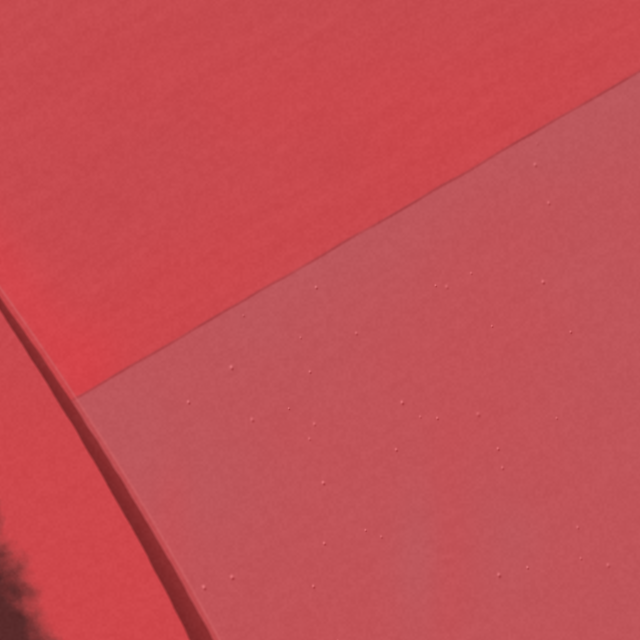
Write a Shadertoy shader that draws this texture.

```glsl
// Red painted metal panels with a diagonal seam, a dark groove and scattered paint specks.

float hash(vec2 p) {
    vec3 q = fract(vec3(p.xyx) * 0.1031);
    q += dot(q, q.yzx + 33.33);
    return fract((q.x + q.y) * q.z);
}

float noise(vec2 p) {
    vec2 i = floor(p), f = fract(p);
    f = f * f * (3.0 - 2.0 * f);
    return mix(mix(hash(i), hash(i + vec2(1, 0)), f.x),
               mix(hash(i + vec2(0, 1)), hash(i + vec2(1, 1)), f.x), f.y);
}

float fbm(vec2 p) {
    float sum = 0.0, amp = 0.5;
    for (int i = 0; i < 4; i++) {
        sum += amp * noise(p);
        p = mat2(1.6, 1.2, -1.2, 1.6) * p + 7.3;
        amp *= 0.5;
    }
    return sum;
}

float blob(vec2 p, vec2 center, vec2 size) {
    vec2 d = (p - center) / size;
    return exp(-dot(d, d));
}

float line(float d, float width) {
    return exp(-d * d / (width * width));
}

// Light flecks paired with a small shadow: positive is light, negative is dark.
float specks(vec2 p, float cells, float density) {
    vec2 id = floor(p * cells);
    float seed = hash(id + 19.0);
    vec2 center = 0.2 + 0.6 * vec2(hash(id + 3.7), hash(id + 41.3));
    vec2 d = (fract(p * cells) - center) / cells;
    float size = mix(0.0014, 0.0028, hash(id + 71.0));
    float light = blob(d, vec2(0), vec2(size, size * 1.2));
    float shade = blob(d, vec2(0.8, -1.3) * size, vec2(size));
    return step(seed, density) * (light - 0.8 * shade);
}

void mainImage(out vec4 fragColor, in vec2 fragCoord) {
    vec2 uv = fragCoord / iResolution.xy;
    float aa = 1.0 / iResolution.y;

    // Signed distances to the seam and to the slightly bowed groove
    float wobble = 0.002 * (noise(uv * 22.0) - 0.5);
    float seam = (uv.y - 0.3097 - 0.579 * uv.x) * 0.865 + wobble;
    float bow = 0.17 * uv.y * (0.53 - uv.y);
    float groove = (uv.x - 0.315 + 0.6 * uv.y - bow) * 0.857;
    float halfWidth = mix(0.0155, 0.006, uv.y / 0.54);

    // Noise stretched along the seam direction gives the brushed surface
    vec2 brushed = mat2(0.865, -0.5, 0.5, 0.865) * uv;
    float streak = fbm(brushed * vec2(12.0, 90.0)) - 0.47;
    float cloud = fbm(uv * 4.0 + 2.0) - 0.47;

    // Upper panel, brighter towards the groove and the seam
    vec3 upper = vec3(0.785, 0.288, 0.308);
    upper = mix(upper, vec3(0.76, 0.305, 0.32), 0.55 * smoothstep(0.8, 1.05, uv.y));
    upper = mix(upper, vec3(0.805, 0.28, 0.297), 0.6 * line(seam - 0.06, 0.09));
    upper = mix(upper, vec3(0.805, 0.28, 0.297), 0.5 * blob(uv, vec2(0.5, 0.83), vec2(0.25, 0.1)));
    upper = mix(upper, vec3(0.84, 0.27, 0.295), 0.7 * line(groove - 0.035, 0.05));
    upper = mix(upper, vec3(0.84, 0.26, 0.285), 0.5 * blob(uv, vec2(0.14, 0.44), vec2(0.06, 0.06)));
    upper += vec3(0.025, -0.01, -0.01) * cloud + 0.022 * streak;

    // Lower panel, greyer along the seam with faded vertical smears
    vec3 lower = vec3(0.757, 0.328, 0.348);
    lower = mix(lower, vec3(0.738, 0.345, 0.365), 0.75 * line(seam, 0.13));
    lower = mix(lower, vec3(0.738, 0.345, 0.365), 0.5 * blob(uv, vec2(0.28, 0.27), vec2(0.2, 0.2)));
    lower = mix(lower, vec3(0.775, 0.315, 0.337), 0.5 * blob(uv, vec2(0.7, 0.12), vec2(0.035, 0.2)));
    lower = mix(lower, vec3(0.74, 0.355, 0.375), 0.6 * blob(uv, vec2(0.65, 0.13), vec2(0.035, 0.13)));
    lower = mix(lower, vec3(0.74, 0.35, 0.37), 0.5 * blob(uv, vec2(0.8, 0.15), vec2(0.05, 0.09)));
    lower = mix(lower, vec3(0.78, 0.315, 0.335), 0.5 * blob(uv, vec2(0.27, 0.2), vec2(0.03, 0.1)));
    lower += vec3(0.025, -0.025, -0.025) * cloud + 0.012 * streak;
    float flecks = specks(uv, 15.0, 0.2) + 0.7 * specks(uv + 0.37, 23.0, 0.06);
    lower += 0.12 * flecks * smoothstep(0.01, 0.03, -seam);

    // Join the panels with a thin broken shadow
    vec3 color = mix(lower, upper, smoothstep(-0.004, 0.004, seam));
    float seamDark = mix(0.35, 1.0, noise(uv * 28.0));
    color = mix(color, vec3(0.62, 0.23, 0.25), 0.7 * seamDark * line(seam, 0.002 + aa * 0.4));

    // Bright strip on the outer side of the groove
    vec3 strip = mix(vec3(0.81, 0.277, 0.295), vec3(0.785, 0.285, 0.305), smoothstep(0.25, 0.5, uv.y));
    strip += vec3(0.025, -0.01, -0.01) * cloud + 0.015 * streak;
    color = mix(color, strip, smoothstep(0.004, -0.004, groove));

    // Groove with a soft shadow and a lit inner lip
    float lip = groove - halfWidth;
    color = mix(color, vec3(0.75, 0.28, 0.29), 0.6 * line(lip - 0.004, 0.005));
    color = mix(color, vec3(0.81, 0.39, 0.40), 0.5 * line(lip - 0.009, 0.0025));
    float edge = abs(groove) - halfWidth + 0.0015 * (noise(uv * 45.0) - 0.5);
    vec3 grooveColor = mix(vec3(0.49, 0.16, 0.165), vec3(0.55, 0.185, 0.19),
                           smoothstep(-halfWidth, halfWidth, groove));
    color = mix(color, grooveColor, smoothstep(0.003, -0.003, edge));

    // Ragged dark corner
    float ragged = 0.05 * (fbm(uv * 38.0) - 0.47);
    float corner = (uv.y - 0.18 + 2.0 * uv.x) * 0.45 + ragged;
    color = mix(color, vec3(0.58, 0.24, 0.24), 0.75 * smoothstep(0.018, -0.012, corner));
    color = mix(color, vec3(0.30, 0.15, 0.15), 0.85 * smoothstep(0.0, -0.045, corner));

    // Fine grain
    color += 0.018 * (noise(uv * 260.0) - 0.5) + 0.012 * (noise(uv * 130.0) - 0.5);
    fragColor = vec4(clamp(color, 0.0, 1.0), 1.0);
}
```
